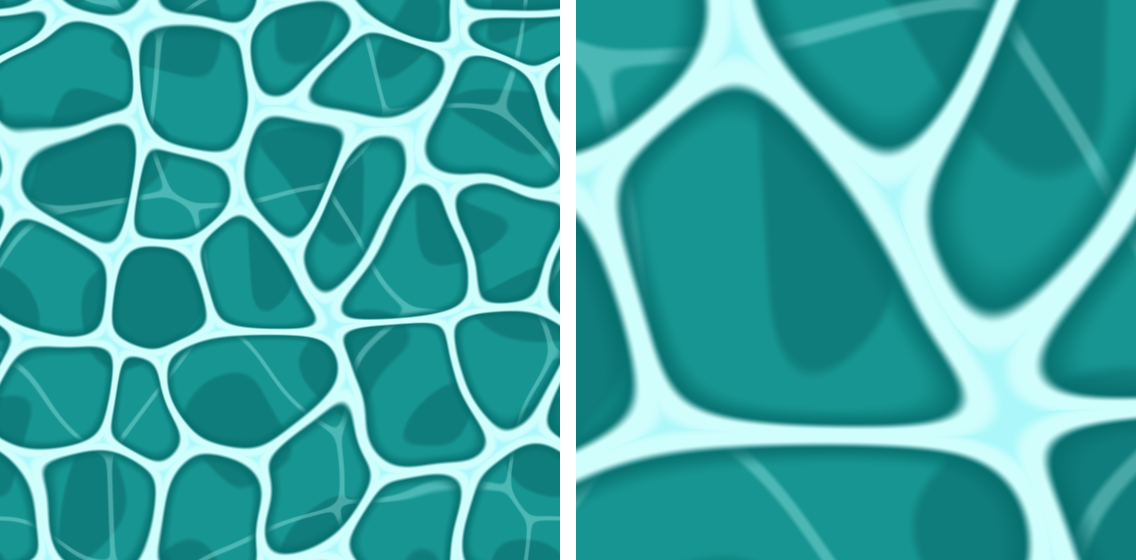
Left: the whole. Right: its middle third, enlarged.
A three.js fragment shader for this texture:

```glsl
varying vec2 vUv;

#define WEB_CELLS 5.0
#define VEIN_CELLS 3.0
#define PATCH_CELLS 4.0
#define JITTER 0.85
#define WARP_CELLS 6.0
#define WARP_AMOUNT 0.075
#define LINE_WIDTH 0.0105
#define SHADOW_WIDTH 0.026
#define VEIN_WIDTH 0.0065
#define VEIN_OPACITY 0.36
#define PATCH_INSET 0.043

const vec3 WATER = vec3(0.09, 0.585, 0.572);
const vec3 DEEP = vec3(0.06, 0.492, 0.484);
const vec3 SHADOW = vec3(0.02, 0.43, 0.425);
const vec3 VEIN = vec3(0.67, 0.96, 0.95);
const vec3 FOAM = vec3(0.81, 0.995, 0.99);
const vec3 POOL = vec3(0.67, 0.97, 0.98);

// Random pair for a lattice cell, wrapped to tile
vec2 hash2(vec2 cell, float period, float seed) {
  cell = floor(mod(cell + 0.5, period)) + seed;
  vec2 s = vec2(dot(cell, vec2(127.1, 311.7)), dot(cell, vec2(269.5, 183.3)));
  return fract(sin(s) * 43758.5453);
}

// Smooth wrapping displacement, centred on zero
vec2 warp(vec2 uv, float period, float seed) {
  vec2 p = uv * period;
  vec2 i = floor(p);
  vec2 f = fract(p);
  f = f * f * f * (f * (f * 6.0 - 15.0) + 10.0);
  vec2 low = mix(hash2(i, period, seed), hash2(i + vec2(1.0, 0.0), period, seed), f.x);
  vec2 high = mix(hash2(i + vec2(0.0, 1.0), period, seed), hash2(i + 1.0, period, seed), f.x);
  return mix(low, high, f.y) - 0.5;
}

vec2 cellPoint(vec2 cell, float cells, float seed) {
  return cell + 0.5 + JITTER * (hash2(cell, cells, seed) - 0.5);
}

// Distance to the cell borders; rounding fills in the corners
float webDistance(vec2 uv, float cells, float seed, float rounding) {
  vec2 p = uv * cells;
  vec2 home = floor(p);
  vec2 nearCell = home;
  vec2 nearest = vec2(0.0);
  float best = 100.0;
  for (int y = -1; y <= 1; y++) {
    for (int x = -1; x <= 1; x++) {
      vec2 cell = home + vec2(float(x), float(y));
      vec2 r = cellPoint(cell, cells, seed) - p;
      float d = dot(r, r);
      if (d < best) {
        best = d;
        nearest = r;
        nearCell = cell;
      }
    }
  }
  // Soft minimum over the bisectors with all neighbours
  float sum = 0.0;
  for (int y = -2; y <= 2; y++) {
    for (int x = -2; x <= 2; x++) {
      if (x == 0 && y == 0) continue;
      vec2 r = cellPoint(nearCell + vec2(float(x), float(y)), cells, seed) - p;
      float d = dot(0.5 * (nearest + r), normalize(r - nearest));
      sum += exp(-d / rounding);
    }
  }
  return -rounding * log(max(sum, 1e-20)) / cells;
}

void main() {
  vec2 webUv = vUv + WARP_AMOUNT * warp(vUv, WARP_CELLS, 3.0);
  vec2 lowUv = vUv + 1.3 * WARP_AMOUNT * warp(vUv, WARP_CELLS - 1.0, 17.0);

  float web = webDistance(webUv, WEB_CELLS, 7.0, 0.08);
  float vein = webDistance(lowUv, VEIN_CELLS, 23.0, 0.018);
  float blob = webDistance(lowUv + vec2(0.37, 0.19), PATCH_CELLS, 41.0, 0.08);

  // Water with deep patches and faint veins
  vec3 color = mix(WATER, DEEP, smoothstep(PATCH_INSET - 0.004, PATCH_INSET + 0.004, blob));
  float veinMask = 1.0 - smoothstep(0.3 * VEIN_WIDTH, VEIN_WIDTH, vein);
  color = mix(color, VEIN, VEIN_OPACITY * veinMask);

  // Soft shadow beside the bright web
  float shade = 1.0 - smoothstep(0.3 * SHADOW_WIDTH, SHADOW_WIDTH, web);
  color = mix(color, SHADOW, 0.85 * shade);

  // Bright web, tinted where its junctions widen
  vec3 light = mix(POOL, FOAM, smoothstep(-0.011, -0.003, web));
  float line = 1.0 - smoothstep(0.35 * LINE_WIDTH, LINE_WIDTH, web);
  color = mix(color, light, line);

  gl_FragColor = vec4(color, 1.0);
}
```
